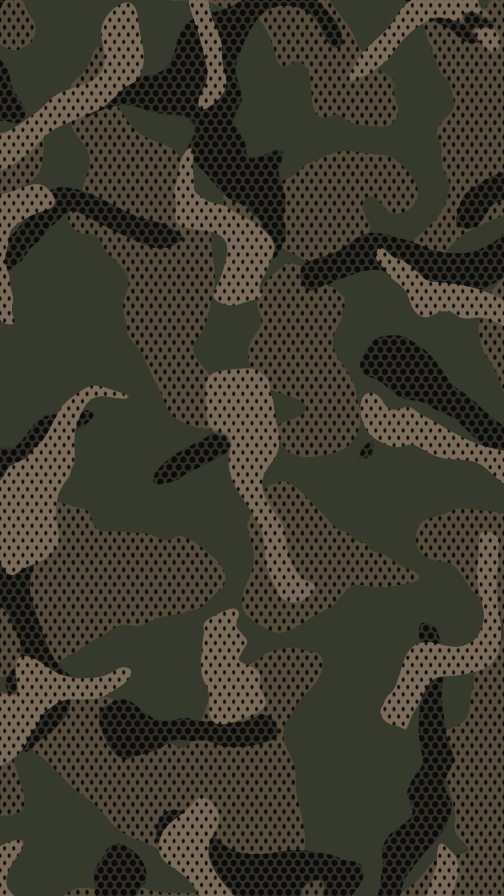
Give the GLSL for this pattern, as a Shadertoy shader.

```glsl
// Woodland camouflage printed on a perforated mesh fabric.
// Each colour layer is a jittered grid of tapered capsules, fused by a smooth
// union and bent by gradient noise; staggered oval holes pierce all but green.

#define HOLES_ACROSS 55.0
#define ROW_PITCH 0.8
#define WARP_LARGE 0.20
#define WARP_SMALL 0.085
#define FUSION 0.16
#define HOLE_SOFTNESS 0.85
#define GREEN vec3(0.208, 0.229, 0.178)
#define BROWN vec3(0.335, 0.300, 0.230)
#define TAN vec3(0.480, 0.415, 0.345)
#define MESH vec3(0.185, 0.185, 0.155)
#define HOLE vec3(0.042, 0.046, 0.038)

vec2 hash2(vec2 p) {
    vec3 q = fract(p.xyx * vec3(0.1031, 0.1030, 0.0973));
    q += dot(q, q.yzx + 33.33);
    return fract((q.xx + q.yz) * q.zy);
}

// Dot product of a lattice point's unit gradient with the offset to it
float slope(vec2 corner, vec2 offset) {
    float angle = 6.2832 * hash2(corner).x;
    return dot(vec2(cos(angle), sin(angle)), offset);
}

float gradientNoise(vec2 p) {
    vec2 i = floor(p), f = p - i;
    vec2 u = f * f * f * (f * (f * 6.0 - 15.0) + 10.0);
    vec2 e = vec2(1.0, 0.0);
    return mix(mix(slope(i, f), slope(i + e.xy, f - e.xy), u.x),
               mix(slope(i + e.yx, f - e.yx), slope(i + e.xx, f - e.xx), u.x), u.y);
}

vec2 noise2(vec2 p) {
    return vec2(gradientNoise(p), gradientNoise(p + vec2(37.2, 71.7)));
}

float smoothUnion(float a, float b) {
    float h = max(FUSION - abs(a - b), 0.0) / FUSION;
    return min(a, b) - 0.25 * FUSION * h * h;
}

// Capsule whose radius changes from one end to the other
float taperedCapsule(vec2 p, vec2 halfAxis, float radius, float taper) {
    float t = clamp(dot(p, halfAxis) / dot(halfAxis, halfAxis), -1.0, 1.0);
    return length(p - halfAxis * t) - radius * (1.0 + taper * t);
}

// Distance to one layer of patches, in canvas widths
float patches(vec2 p, float cellSize, float halfLength, float radius, float seed) {
    p += seed;
    p += WARP_LARGE * noise2(p * 2.6) + WARP_SMALL * noise2(p * 6.5 + 19.0);
    p += 0.2 * WARP_SMALL * noise2(p * 15.0 + 7.0);
    p /= cellSize;
    vec2 cell = floor(p);
    float d = 1.0;
    for (int y = -1; y <= 1; y++) {
        for (int x = -1; x <= 1; x++) {
            vec2 id = cell + vec2(x, y);
            vec2 shape = hash2(id + seed + 5.0);
            vec2 center = id + 0.5 + 0.5 * (hash2(id + seed + 50.0) - 0.5);
            float angle = mix(-0.5, 2.4, shape.x);
            vec2 axis = halfLength * vec2(cos(angle), sin(angle));
            d = smoothUnion(d, taperedCapsule(p - center, axis, radius, shape.y - 0.5));
        }
    }
    return d * cellSize;
}

// Cloth colour pierced by staggered oval holes of the given half size
vec3 pierced(vec3 cloth, vec2 p, vec2 holeSize) {
    vec2 q = p * HOLES_ACROSS;
    float row = floor(q.y / ROW_PITCH);
    vec2 local = vec2(fract(q.x + 0.5 * mod(row, 2.0)) - 0.5,
                      q.y - (row + 0.5) * ROW_PITCH);
    float d = (length(local / holeSize) - 1.0) * holeSize.x;
    float edge = HOLE_SOFTNESS * HOLES_ACROSS / iResolution.x;
    return mix(HOLE, cloth, smoothstep(-edge, edge, d));
}

// Antialiased coverage of a distance field
float cover(float d) {
    float edge = 0.8 / iResolution.x;
    return 1.0 - smoothstep(-edge, edge, d);
}

void mainImage(out vec4 fragColor, in vec2 fragCoord) {
    vec2 p = fragCoord / iResolution.x;

    // Distances to the patches of each colour
    float brownPatch = patches(p, 0.37, 0.34, 0.215, 11.0);
    float blackPatch = patches(p, 0.43, 0.39, 0.090, 23.0);
    float tanPatch = patches(p, 0.41, 0.38, 0.080, 42.0);

    // Print the layers over solid green
    vec3 color = GREEN;
    color = mix(color, pierced(BROWN, p, vec2(0.18, 0.27)), cover(brownPatch));
    color = mix(color, pierced(MESH, p, vec2(0.34, 0.37)), cover(blackPatch));
    color = mix(color, pierced(TAN, p, vec2(0.16, 0.23)), cover(tanPatch));

    fragColor = vec4(color, 1.0);
}
```
